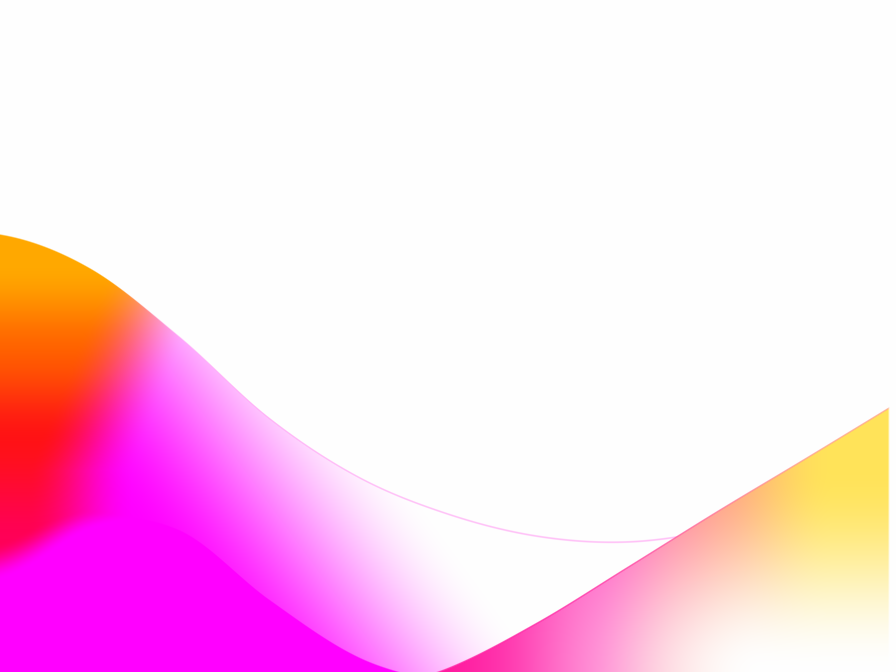
Reproduce this background procedurally as a Shadertoy shader.

```glsl
// Draws glowing magenta, orange and yellow waves sweeping across a white field.

const vec3 PAPER   = vec3(0.996);
const vec3 MAGENTA = vec3(1.0, 0.0, 1.0);
const vec3 AMBER   = vec3(1.0, 0.66, 0.0);
const vec3 ORANGE  = vec3(1.0, 0.37, 0.0);
const vec3 RED     = vec3(1.0, 0.07, 0.08);
const vec3 CRIMSON = vec3(1.0, 0.0, 0.35);
const vec3 ROSE    = vec3(1.0, 0.10, 0.62);
const vec3 PINK    = vec3(1.0, 0.36, 0.76);
const vec3 PEACH   = vec3(1.0, 0.60, 0.54);
const vec3 YELLOW  = vec3(1.0, 0.89, 0.35);
const vec3 LILAC   = vec3(1.0, 0.60, 0.95);

const float RIM_WIDTH  = 0.0025;  // thickness of the bright wave rims
const float PAGE_RIGHT = 0.992;   // the waves stop here
const float LEFT_BLUR  = 0.028;   // softness of the front wave at the left

// Crest heights at x = -0.1, 0.0, ... 1.1
const float BACK_WAVE[13] = float[13](0.645, 0.651, 0.601, 0.499, 0.378,
    0.290, 0.235, 0.202, 0.1935, 0.212, 0.25, 0.30, 0.35);
const float FRONT_WAVE[13] = float[13](0.15, 0.165, 0.226, 0.211, 0.108,
    0.022, -0.02, -0.06, -0.1, -0.1, -0.1, -0.1, -0.1);
const float RIGHT_WAVE[13] = float[13](-0.2, -0.2, -0.2, -0.2, -0.1,
    -0.035, 0.005, 0.073, 0.155, 0.238, 0.318, 0.399, 0.480);

// Catmull-Rom curve through evenly spaced crest heights
float crest(float knots[13], float x) {
    float s = x * 10.0;
    int i = clamp(int(floor(s)), 0, 9);
    float t = s - float(i);
    float a = knots[i], b = knots[i + 1], c = knots[i + 2], d = knots[i + 3];
    return b + 0.5 * t * (c - a + t * (2.0 * a - 5.0 * b + 4.0 * c - d
             + t * (3.0 * (b - c) + d - a)));
}

float cover(float depth, float blur) {
    return smoothstep(-blur, blur, depth);
}

float rim(float depth, float width) {
    return 1.0 - smoothstep(0.0, width, abs(depth));
}

// Warm glow at the left melting through magenta into the paper
vec3 backColour(vec2 p) {
    float pale = smoothstep(-0.25, 1.2, 4.2 * p.x + 2.3 * p.y - 1.37);
    vec3 cool = mix(MAGENTA, PAPER, pale);
    vec3 warm = mix(CRIMSON, RED, smoothstep(0.18, 0.36, p.y));
    warm = mix(warm, ORANGE, smoothstep(0.34, 0.49, p.y));
    warm = mix(warm, AMBER, smoothstep(0.46, 0.61, p.y));
    float reach = p.x - 0.3 * max(p.y - 0.3, 0.0);
    return mix(warm, cool, smoothstep(0.03, 0.15, reach));
}

// Rose to yellow across, fading to paper towards the lower right
vec3 rightColour(vec2 p) {
    vec3 colour = mix(ROSE, PINK, smoothstep(0.48, 0.66, p.x));
    colour = mix(colour, PEACH, smoothstep(0.66, 0.81, p.x));
    colour = mix(colour, YELLOW, smoothstep(0.77, 0.93, p.x));
    float fade = (1.0 - smoothstep(0.0, 0.3, p.y)) * smoothstep(0.55, 0.85, p.x);
    return mix(colour, PAPER, fade);
}

void mainImage(out vec4 fragColor, in vec2 fragCoord) {
    vec2 p = fragCoord / iResolution.xy;
    float pixel = 1.0 / iResolution.y;
    float rimWidth = max(RIM_WIDTH, pixel);
    vec3 colour = PAPER;

    // Back wave with a thin lilac rim
    float backDepth = crest(BACK_WAVE, p.x) - p.y;
    colour = mix(colour, backColour(p), cover(backDepth, pixel));
    float backRim = rim(backDepth, rimWidth) * smoothstep(0.12, 0.3, p.x);
    colour = mix(colour, LILAC, 0.6 * backRim);

    // Front wave, blurred at the left and crisp at the right
    float frontDepth = crest(FRONT_WAVE, p.x) - p.y;
    float blur = mix(LEFT_BLUR, pixel, smoothstep(0.03, 0.17, p.x));
    colour = mix(colour, MAGENTA, cover(frontDepth, blur));

    // Right wave with a rose rim that warms as it climbs
    float rightDepth = crest(RIGHT_WAVE, p.x) - p.y;
    colour = mix(colour, rightColour(p), cover(rightDepth, pixel));
    vec3 rimColour = mix(ROSE, PEACH, smoothstep(0.6, 0.95, p.x));
    colour = mix(colour, rimColour, 0.7 * rim(rightDepth, rimWidth));

    // Plain strip at the right
    colour = mix(colour, PAPER, cover(p.x - PAGE_RIGHT, pixel));
    fragColor = vec4(colour, 1.0);
}
```
